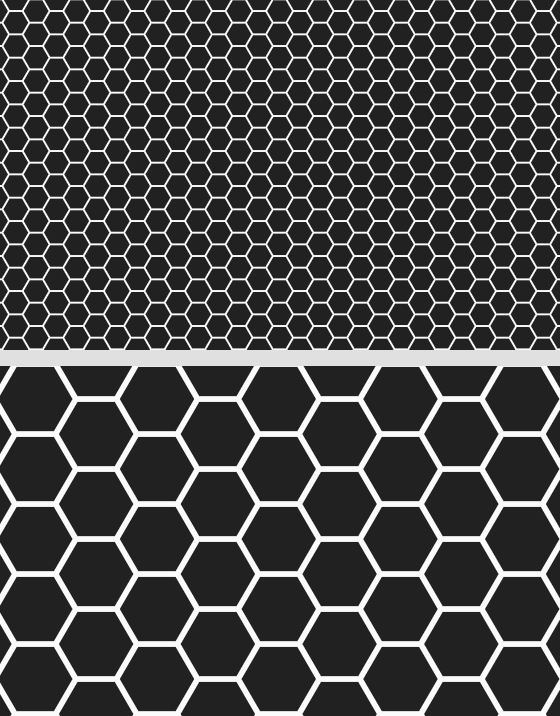
Top, the full canvas; bottom, a detail of the centre.
Reproduce this pattern procedurally as a Shadertoy shader.

```glsl
// Honeycomb of flat-topped dark hexagons separated by thin pale lines.
// Two interleaved rectangular lattices give the nearest cell centre; the
// hexagon distance to the cell border is then turned into a smooth line.

const float ROWS       = 15.0;                  // cells down the canvas
const float LINE_WIDTH = 0.0825;                // in cell heights
const float STRETCH_X  = 1.004;                 // slight widening of the cells
const vec2  ORIGIN     = vec2(-0.0012, 0.0352); // a cell centre, in canvas heights
const vec3  CELL_COLOR = vec3(0.13);
const vec3  LINE_COLOR = vec3(0.985);

const vec2 LATTICE = vec2(sqrt(3.0), 1.0);      // spacing for unit-height cells

// Offset from the nearest hexagon centre.
vec2 hexOffset(vec2 p) {
    vec2 a = mod(p + 0.5 * LATTICE, LATTICE) - 0.5 * LATTICE;
    vec2 b = mod(p, LATTICE) - 0.5 * LATTICE;
    return dot(a, a) < dot(b, b) ? a : b;
}

// Distance from a point inside a unit-height hexagon to its border.
float borderDistance(vec2 q) {
    q = abs(q);
    return 0.5 - max(q.y, dot(q, vec2(0.5 * sqrt(3.0), 0.5)));
}

void mainImage(out vec4 fragColor, in vec2 fragCoord) {
    // Centred horizontally, measured from the bottom edge, in canvas heights
    vec2 uv = vec2(fragCoord.x - 0.5 * iResolution.x, fragCoord.y) / iResolution.y;
    vec2 p = (uv - ORIGIN) * ROWS / vec2(STRETCH_X, 1.0);

    // Line coverage, softened over one pixel
    float pixel = ROWS / iResolution.y;
    float edge = borderDistance(hexOffset(p));
    float line = clamp(0.5 + (0.5 * LINE_WIDTH - edge) / pixel, 0.0, 1.0);

    fragColor = vec4(mix(CELL_COLOR, LINE_COLOR, line), 1.0);
}
```
